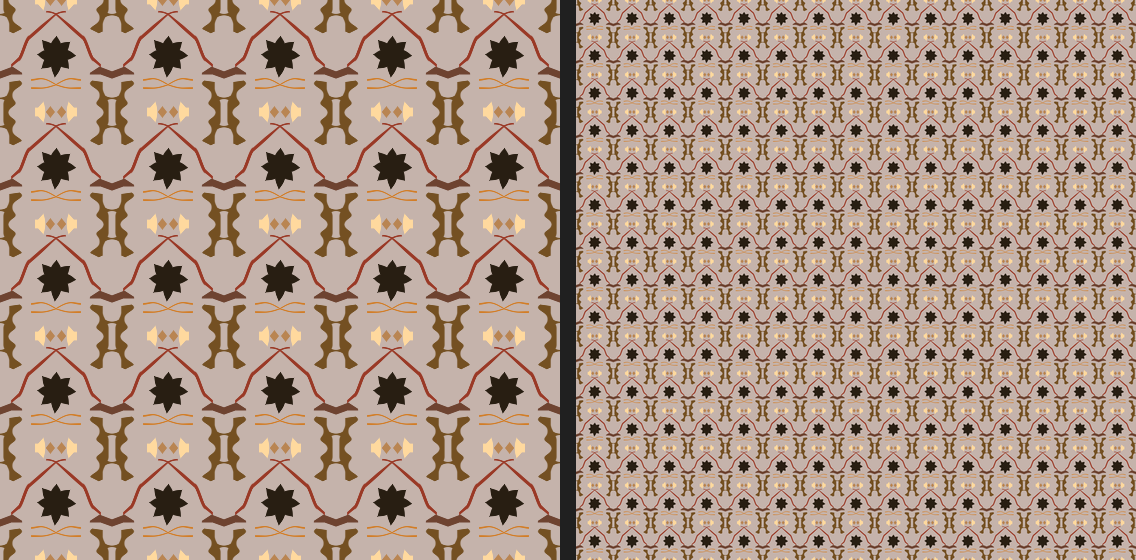
Left: one tile. Right: repeated 3 by 3.
A three.js fragment shader for this pattern:

```glsl
// Folk ornament on a 5 x 5 grid: dark stars under red arches, with bone
// columns, ribbons, lozenges and cream spools. Every motif is a signed
// distance in a wrapped cell frame, so the sheet tiles without a seam.

#define REPEATS 5.0
#define UNITS 230.0   // drawing units across one repeat
#define SOFT 1.1      // edge softness in drawing units
#define GROUND vec3(0.772, 0.702, 0.671)
#define STAR_DARK vec3(0.155, 0.117, 0.070)
#define BONE_BROWN vec3(0.455, 0.315, 0.135)
#define LIP_BROWN vec3(0.430, 0.262, 0.190)
#define ARCH_RED vec3(0.605, 0.225, 0.150)
#define RIBBON_ORANGE vec3(0.825, 0.490, 0.150)
#define CREAM vec3(1.000, 0.850, 0.620)
#define LOZENGE_TAN vec3(0.725, 0.520, 0.320)

varying vec2 vUv;

float bump(float x, float centre, float width) {
  float t = (x - centre) / width;
  return exp(-t * t);
}

void paint(inout vec3 colour, vec3 ink, float dist) {
  colour = mix(ink, colour, smoothstep(-SOFT, SOFT, dist));
}

// Eight curved rays with a long lower one and slightly uneven lengths.
float starDist(vec2 p) {
  p.y -= 2.0;
  float radius = length(p);
  float sector = (atan(p.y, p.x) + 0.003 * (radius - 28.0)) * 8.0 / 6.2831853;
  float ray = floor(sector + 0.5);
  float away = 2.0 * abs(sector - ray);
  float index = mod(ray + 8.0, 8.0);
  float tip = 40.5 + 1.8 * sin(index * 2.4 + 1.0);
  tip += 6.0 * (1.0 - step(0.5, abs(index - 6.0)));
  return (radius - mix(tip, 26.0, pow(away, 0.75))) * 0.65;
}

// Mirrored wavy columns joined by two thin bars.
float boneDist(vec2 p) {
  float x = abs(p.x);
  float y = abs(p.y);
  float t = y / 66.5;
  float outer = 17.0 + 13.0 * bump(t, 0.27, 0.14)
    + 7.0 * bump(t, 0.5, 0.2) + 28.0 * bump(t, 0.9, 0.21);
  float inner = 7.0 + 12.0 * smoothstep(0.25, 0.75, t);
  float limit = p.y > 0.0 ? 60.0 + 0.14 * x : 67.5 - 0.5 * abs(x - 27.0);
  float side = max(max(x - outer, inner - x) * 0.65, y - limit);
  float bar = max(abs(y - 29.0) - 1.6 - 0.02 * x * x, x - 16.0);
  return min(side, bar);
}

float lipDist(vec2 p) {
  float x = abs(p.x);
  float top = min(3.5 + 0.38 * x, 0.65 * (46.0 - x));
  float bottom = min(-3.0, 0.36 * x - 11.5);
  return max(max(p.y - top, bottom - p.y) * 0.9, x - 45.5);
}

float archHeight(float x) {
  return 86.0 - 0.88 * x - 25.0 * smoothstep(55.0, 77.0, x);
}

// Two tapering limbs that cross at the apex and end in small hooks.
float archDist(vec2 p) {
  float x = abs(p.x);
  float slope = archHeight(x + 0.5) - archHeight(x - 0.5);
  float halfWidth = 1.7 + 1.6 * smoothstep(0.0, 35.0, x) - 0.9 * smoothstep(70.0, 92.0, x);
  float limb = abs(p.y - archHeight(x)) * inversesqrt(1.0 + slope * slope) - halfWidth;
  float hookY = 86.0 + 0.5 * x - 0.0125 * x * x;
  float hook = max(abs(p.y - hookY) - 1.6, x - 20.0);
  return min(max(limb, x - 92.0), hook);
}

// Crossed strands that level out toward their ends.
float ribbonDist(vec2 p) {
  float x = abs(p.x);
  float rise = sin(1.5708 * min(x / 32.0, 1.0));
  float upper = -59.0 + 12.5 * rise - 2.5 * smoothstep(30.0, 51.0, x);
  float lower = -59.0 - 7.0 * rise;
  float strand = min(abs(p.y - upper), abs(p.y - lower));
  return max(strand - 1.3 - 0.5 * smoothstep(25.0, 48.0, x), x - 51.0);
}

float spoolDist(vec2 p) {
  float x = abs(p.x);
  float y = abs(p.y);
  float height = max(9.0, 22.0 - 1.1 * (x - 25.0));
  float inner = 22.0 + 0.009 * y * y;
  return max(max((y - height) * 0.75, x - 43.0), inner - x);
}

float lozengeDist(vec2 p) {
  vec2 q = abs(vec2(abs(p.x) - 11.5, p.y));
  return (q.x / 9.5 + q.y / 12.0 - 1.0) * 7.4;
}

void main() {
  vec2 grid = vUv * REPEATS;
  vec2 mid = (fract(grid) - 0.5) * UNITS;            // from cell centre
  vec2 corner = (fract(grid + 0.5) - 0.5) * UNITS;   // from cell corner

  vec3 colour = GROUND;
  paint(colour, BONE_BROWN, boneDist(corner + vec2(0.0, 1.0)));
  paint(colour, ARCH_RED, archDist(mid));
  paint(colour, LIP_BROWN, lipDist(vec2(corner.x, mid.y + 35.0)));
  paint(colour, RIBBON_ORANGE, ribbonDist(mid));
  paint(colour, CREAM, spoolDist(vec2(mid.x, corner.y)));
  paint(colour, LOZENGE_TAN, lozengeDist(vec2(mid.x, corner.y)));
  paint(colour, STAR_DARK, starDist(mid));
  gl_FragColor = vec4(colour, 1.0);
}
```
